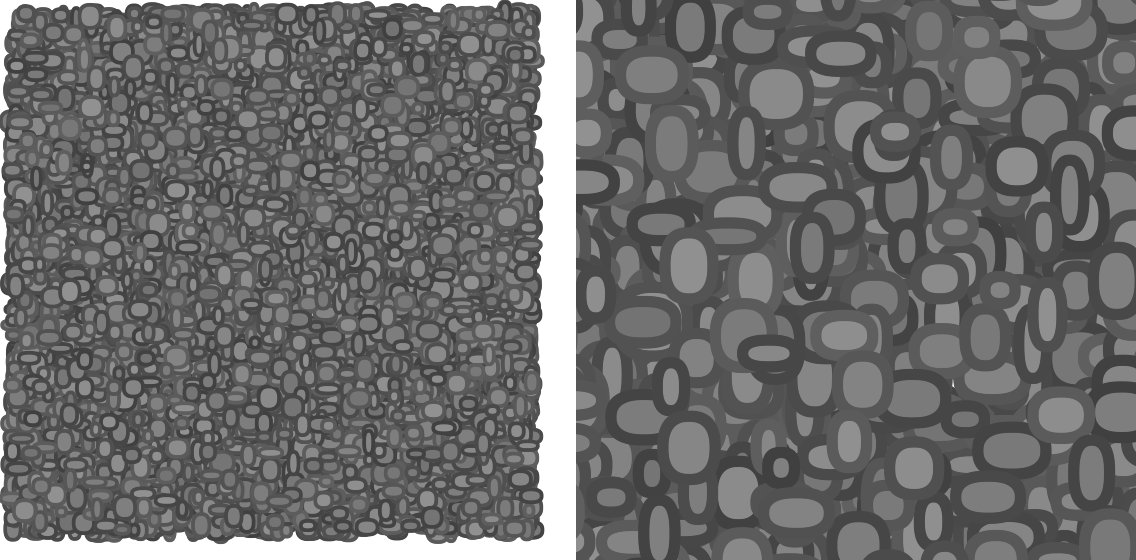
Left: the whole. Right: its middle third, enlarged.
Write a Shadertoy shader that draws this texture.

```glsl
// A square bed of grey pebbles on white, each a light oval with a dark rim.
// Sparse layers of jittered cells are painted from the bottom to the top;
// every cell holds one axis-aligned pebble of random width and height.

const int LAYERS = 24;
const float CELL = 0.05;           // wider than the largest pebble
const float RIM = 0.0067;          // thickness of the dark rim
const vec2 CORE_RADIUS = vec2(0.004, 0.0175);
const vec2 CORE_GREY = vec2(0.45, 0.57);
const vec2 RIM_GREY = vec2(0.25, 0.375);
const vec2 BED_MIN = vec2(0.022, 0.051);
const vec2 BED_MAX = vec2(0.950, 0.977);
const float SQUARENESS = 2.5;      // 2 is an ellipse, more is boxier

vec3 hash3(vec3 p) {
    p = fract(p * vec3(0.1031, 0.1030, 0.0973));
    p += dot(p, p.yxz + 33.33);
    return fract((p.xxy + p.yxx) * p.zyx);
}

// Approximate signed distance to a superellipse
float ovalDistance(vec2 p, vec2 radius) {
    vec2 q = abs(p) / radius + 1e-4;
    vec2 slope = pow(q, vec2(SQUARENESS - 1.0));
    float level = pow(dot(slope, q), 1.0 / SQUARENESS);
    vec2 gradient = slope / radius * pow(level, 1.0 - SQUARENESS);
    return (level - 1.0) / length(gradient);
}

float coverage(float dist, float blur) {
    return 1.0 - smoothstep(-blur, blur, dist);
}

// Paint one pebble over the grey below it
float paintPebble(float below, vec2 p, vec2 radius, vec2 tone, float blur) {
    vec2 outer = radius + RIM;
    if (any(greaterThan(abs(p), outer + blur))) return below;
    float rimGrey = mix(RIM_GREY.x, RIM_GREY.y, tone.x);
    float coreGrey = mix(CORE_GREY.x, CORE_GREY.y, tone.y);
    float grey = mix(below, rimGrey, coverage(ovalDistance(p, outer), blur));
    return mix(grey, coreGrey, coverage(ovalDistance(p, radius), blur));
}

// Paint the pebbles of one layer that can reach this point
float paintLayer(float grey, vec2 uv, float layer, float blur) {
    // Alternate layers run backwards, so no overlap direction prevails
    float side = mod(layer, 2.0) < 0.5 ? 1.0 : -1.0;
    vec2 shift = hash3(vec3(layer, 7.0, 19.0)).xy + 40.0;
    vec2 grid = side * uv / CELL + shift;
    vec2 firstCell = floor(grid - 0.5);

    for (int j = 0; j < 2; j++) {
        for (int i = 0; i < 2; i++) {
            vec2 cell = firstCell + vec2(i, j);
            vec3 place = hash3(vec3(cell, layer * 3.0 + 1.0));
            vec2 center = side * (cell + place.xy - shift) * CELL;
            bool inBed = all(greaterThan(center, BED_MIN))
                      && all(lessThan(center, BED_MAX));
            if (!inBed) continue;
            vec3 look = hash3(vec3(cell + 101.0, layer * 3.0 + 57.0));
            vec2 radius = mix(CORE_RADIUS.xx, CORE_RADIUS.yy, look.xy);
            vec2 tone = vec2(place.z, look.z);
            grey = paintPebble(grey, uv - center, radius, tone, blur);
        }
    }
    return grey;
}

void mainImage(out vec4 fragColor, in vec2 fragCoord) {
    vec2 uv = fragCoord / iResolution.xy;
    float blur = 0.6 / iResolution.y;

    float grey = 1.0;
    for (int k = 0; k < LAYERS; k++) {
        grey = paintLayer(grey, uv, float(k), blur);
    }
    fragColor = vec4(vec3(grey), 1.0);
}
```
